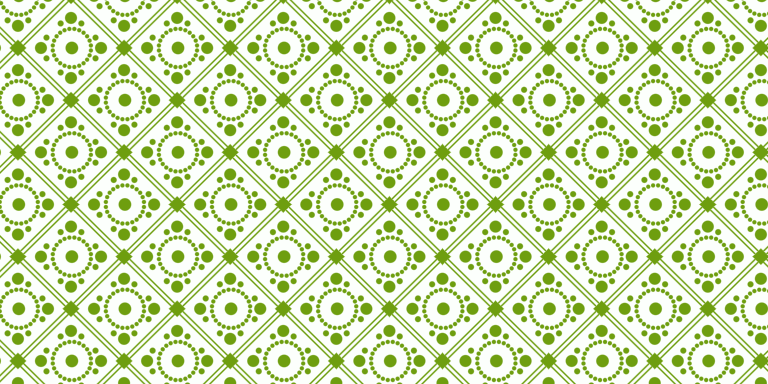
Write a Shadertoy shader that draws this pattern.

```glsl
// Green diamond trellis on white: paired diagonal lines with a square at each
// crossing, and in every diamond a beaded ring circled by large and small dots.
// A skewed lattice folds the plane into one diamond; distances draw the rest.

#define TILES_PER_HEIGHT 3.618   // diamond widths in the canvas height
#define ASPECT 0.983             // diamond height over width
#define ORIGIN vec2(0.669, 0.217)
#define RING_SHIFT vec2(0.008, 0.0)
#define RING_RADIUS 0.181
#define BEADS 24.0
#define LINE_OFFSET 0.0198       // from trellis axis to each line
#define LINE_HALF_WIDTH 0.0070
#define NODE_HALF_SIDE 0.0555
#define PAPER vec3(0.99, 1.00, 0.99)
#define GREEN vec3(0.43, 0.62, 0.06)

const float TAU = 6.2831853;

float disc(vec2 p, vec2 centre, float radius) {
    return length(p - centre) - radius;
}

// Round beads, evenly spaced on a circle
float beadRing(vec2 p) {
    float sector = TAU / BEADS;
    float angle = mod(atan(p.y, p.x), sector) - 0.5 * sector;
    vec2 folded = length(p) * vec2(cos(angle), sin(angle));
    return disc(folded, vec2(RING_RADIUS, 0.0), 0.0198);
}

// Large dot at each diamond corner, flanked by two small ones
float cornerDots(vec2 p) {
    vec2 q = abs(p);
    q = q.x < q.y ? q.yx : q;
    return min(disc(q, vec2(0.283, 0.0), 0.0565),
               disc(q, vec2(0.231, 0.0975), 0.0283));
}

// Double lines along the diamond edges, solid squares where they cross
float trellis(vec2 cell) {
    vec2 edge = (0.5 - abs(cell)) / length(vec2(1.0, 1.0 / ASPECT));
    vec2 lines = abs(edge - LINE_OFFSET) - LINE_HALF_WIDTH;
    float node = max(edge.x, edge.y) - NODE_HALF_SIDE;
    return min(min(lines.x, lines.y), node);
}

void mainImage(out vec4 fragColor, in vec2 fragCoord) {
    float scale = TILES_PER_HEIGHT / iResolution.y;
    vec2 p = fragCoord * scale - ORIGIN;

    // Skew so that diamonds become unit squares, then fold to one
    float y = p.y / ASPECT;
    vec2 cell = fract(vec2(p.x + y, p.x - y) + 0.5) - 0.5;
    vec2 local = 0.5 * vec2(cell.x + cell.y, (cell.x - cell.y) * ASPECT);

    // Combine the motif and its frame
    vec2 ringPos = local - RING_SHIFT;
    float d = min(trellis(cell), cornerDots(local));
    d = min(d, min(beadRing(ringPos), disc(ringPos, vec2(0.0), 0.0595)));

    // Smooth the edges over about a pixel
    float ink = 1.0 - smoothstep(-0.8 * scale, 0.8 * scale, d);
    fragColor = vec4(mix(PAPER, GREEN, ink), 1.0);
}
```
